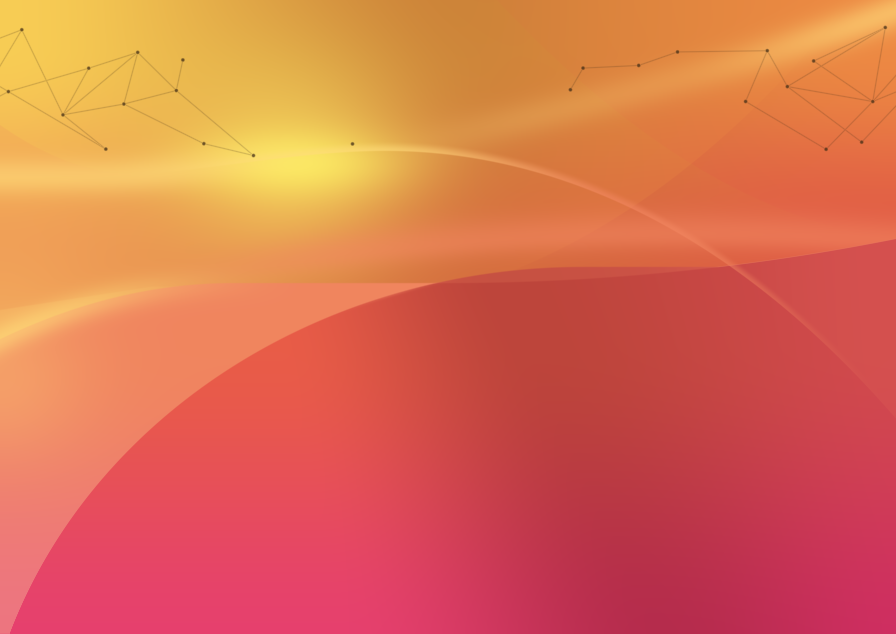
Write a Shadertoy shader that draws this background.

```glsl
// Warm abstract backdrop: translucent curved sheets over a gold to crimson gradient.
// Colour rows are blended vertically, parabolas and an ellipse bound the sheets,
// and a jittered grid gives the faint node meshes in the two upper corners.

const float ASPECT = 1.414;
const vec3 GOLD = vec3(.97, .80, .33), OCHRE = vec3(.80, .51, .22), ORANGE = vec3(.93, .55, .26);
const vec3 APRICOT = vec3(.94, .62, .34), RUST = vec3(.83, .42, .24), CORAL = vec3(.88, .36, .27);
const vec3 PEACH = vec3(.94, .52, .37), ROSE = vec3(.93, .46, .50);
const vec3 RED = vec3(.91, .36, .28), BRICK = vec3(.74, .27, .23), SCARLET = vec3(.82, .29, .30);
const vec3 PINK = vec3(.90, .25, .43), WINE = vec3(.71, .17, .30), MAGENTA = vec3(.81, .18, .38);
const vec3 SUN = vec3(1., .96, .40), CREAM = vec3(1., .86, .48), BLUSH = vec3(.95, .53, .38);
const vec3 INK = vec3(.25, .17, .08);
const vec2 SUN_POS = vec2(.33, .742);
const vec2 DOME_POS = vec2(.651, -.273), DOME_SIZE = vec2(.676, .852);
const float MESH_CELL = .088, MESH_LINE = .0007, MESH_DOT = .0026;

float sq(float v) { return v * v; }
float bell(float d, float width) { return exp(-sq(d / width)); }
float cover(float d) { float w = 1. / iResolution.y; return smoothstep(-w, w, d); }

vec3 row(float x, vec3 left, vec3 middle, vec3 right) {
    return mix(mix(left, middle, smoothstep(0., .5, x)), right, smoothstep(.5, 1., x));
}

// Sheet boundaries as heights over x
float crest(float x) {
    float d = max(x - .43, 0.);
    return .762 - .04 * smoothstep(.43, .1, x) - 1.17 * d * d - .4 * d * d * d * d;
}
float streak(float x) { float d = x - .443; return .77 + .27 * d + .2 * d * d; }
float rightBowl(float x) { return .617 + 1.5 * sq(1.06 - x); }
float risingArc(float x) { float d = max(x - .38, 0.); return .505 + d * (.16 + d * (.9 + .6 * d)); }
float ribbonBottom(float x) {
    return .5535 + .28 * sq(max(x - .5, 0.)) - .0885 * sq(max(1. - x / .26, 0.));
}
float domeTop(float x) {
    float h = sqrt(max(1. - sq((x - DOME_POS.x) / DOME_SIZE.x), 0.));
    return DOME_POS.y + DOME_SIZE.y * (x < DOME_POS.x ? h : 1.);
}

vec3 domeColor(vec2 uv) {
    float valley = .74 - .33 * uv.y;
    float dip = smoothstep(.52, 1., uv.x / valley);
    float rise = smoothstep(valley, 1.02, uv.x);
    vec3 high = mix(mix(RED, BRICK, dip), SCARLET, rise);
    vec3 low = mix(mix(PINK, WINE, dip), MAGENTA, rise);
    return mix(low, high, smoothstep(-.03, .46, uv.y));
}

// Node mesh
vec2 hash2(vec2 p) {
    vec3 q = fract(p.xyx * vec3(.1031, .1030, .0973));
    q += dot(q, q.yzx + 33.33);
    return fract((q.xx + q.yz) * q.zy);
}
vec2 node(vec2 cell) { return (cell + .1 + .8 * hash2(cell + 17.)) * MESH_CELL; }
bool present(vec2 p) {
    float x = p.x / ASPECT;
    bool leftPart = x < .21 || (x < .41 && p.y < .83);
    bool rightPart = x > .79 || (x > .62 && p.y > .85);
    return p.y > .75 && p.y < .97 && (leftPart || rightPart);
}
float segment(vec2 p, vec2 a, vec2 b) {
    vec2 ab = b - a;
    return length(p - a - ab * clamp(dot(p - a, ab) / dot(ab, ab), 0., 1.));
}
float mesh(vec2 p) {
    float ink = 0.;
    for (int i = 0; i < 9; i++) {
        vec2 cell = floor(p / MESH_CELL) + vec2(i % 3, i / 3) - 1.;
        vec2 a = node(cell);
        if (!present(a)) continue;
        ink = max(ink, .75 * cover(MESH_DOT - length(p - a)));
        for (int k = 0; k < 4; k++) {
            vec2 next = cell + (k == 3 ? vec2(0, 1) : vec2(1, k - 1));
            vec2 b = node(next);
            if (present(b) && hash2(cell * 3. + float(k)).x < .62)
                ink = max(ink, .26 * cover(MESH_LINE - segment(p, a, b)));
        }
    }
    return ink;
}

void mainImage(out vec4 fragColor, in vec2 fragCoord) {
    vec2 uv = fragCoord / iResolution.xy;
    float x = uv.x, y = uv.y;
    float aboveCrest = y - crest(x), bottom = ribbonBottom(x);

    // Upper gradient and corner sheets
    vec3 col = mix(row(x, APRICOT, RUST, CORAL), row(x, GOLD, OCHRE, ORANGE), smoothstep(.6, .93, y));
    float bowl = y - rightBowl(x);
    col = mix(col, CORAL, cover(bowl) * (.08 + .35 * bell(bowl, .12) * smoothstep(.6, 1., x)));
    col = mix(col, ORANGE, .22 * cover(y - risingArc(x)) * smoothstep(.5, .7, x));
    float leftBowl = .725 + .078 * sq(max(1. - x / .156, 0.)) - y;
    col = mix(col, APRICOT, .3 * cover(leftBowl) * cover(aboveCrest) * step(x, .156));

    // Sun glow and light streaks
    vec2 toSun = uv - SUN_POS;
    col = mix(col, SUN, .55 * exp(-dot(toSun * vec2(7., 5.5), toSun * vec2(7., 5.5))));
    col = mix(col, SUN, .75 * exp(-dot(toSun * vec2(9., 20.), toSun * vec2(9., 20.))));
    col = mix(col, CREAM, .6 * bell(aboveCrest, .028) * smoothstep(.42, .15, x));
    col = mix(col, CREAM, bell(y - streak(x), .03) * (.22 * smoothstep(.4, .6, x) + .4 * smoothstep(.75, 1., x)));

    // Ribbon sheen and pale sheet below it on the left
    float sheen = y - (.631 - .22 * sq(x - .76));
    col = mix(col, BLUSH, .55 * bell(sheen, sheen > 0. ? .035 : .025) * smoothstep(.1, .4, x));
    vec3 pale = mix(ROSE, PEACH, smoothstep(0., .45, y));
    col = mix(col, pale, cover(bottom - y));
    float leftFade = smoothstep(.35, .0, x);
    col = mix(col, CREAM, .6 * bell(y - bottom, .025) * leftFade);
    float upperRim = .548 - .037 * max(1. - x / .17, 0.);
    col = mix(col, CREAM, .18 * cover(upperRim - y) * cover(y - bottom) * leftFade);
    col = mix(col, CREAM, .3 * bell(x, .1) * bell(y - .4, .13));

    // Dome, with the ribbon laid thinly across its top
    float dome = cover(max(domeTop(x), x > .65 ? bottom : 0.) - y);
    float veil = .18 + .35 * smoothstep(.7, 1., x);
    vec3 body = mix(domeColor(uv), BLUSH, veil * cover(y - bottom));
    body = mix(body, BLUSH, .1 * cover(aboveCrest) * smoothstep(.75, .95, x));
    col = mix(col, body, dome);
    col = mix(col, BLUSH, .3 * bell(y - domeTop(x), .003) * bell(x - .44, .04));

    // Bright crest band
    float band = cover(aboveCrest) * smoothstep(.016, .0, aboveCrest);
    vec3 bandColor = mix(CREAM, BLUSH, smoothstep(.42, .7, x));
    col = mix(col, bandColor, .6 * band * smoothstep(.15, .35, x) * smoothstep(1., .75, x));

    col = mix(col, INK, mesh(vec2(x * ASPECT, y)));
    fragColor = vec4(clamp(col, 0., 1.), 1.);
}
```
